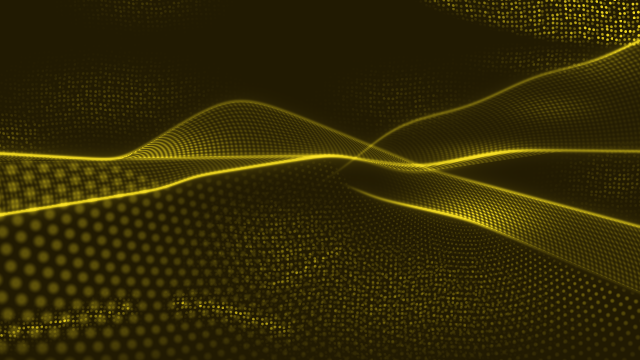
This background is drawn by a WebGL 2 fragment shader. Its source:

```glsl
#version 300 es
precision highp float;

uniform vec2 u_resolution;
out vec4 outColor;

const vec3 DARK = vec3(0.128, 0.100, 0.008);
const vec3 GOLD = vec3(0.86, 0.77, 0.10);
const vec3 HIGHLIGHT = vec3(0.22, 0.22, 0.12);
const float TAU = 6.2831853;
const float RIDGE_WIDTH = 0.0048;
const float STRIPES = 82.0;
const float FLOOR_STEP = 0.037;
const vec2 FLOOR_CENTER = vec2(1.30, 0.62);
const float SPECK_DENSITY = 80.0;

float bend(float x, float at, float w) {
  float t = x - at;
  return max(t, 0.0) + w * log(1.0 + exp(-abs(t) / w));
}

float blob(vec2 p, vec2 center, vec2 radius) {
  vec2 q = (p - center) / radius;
  return exp(-dot(q, q));
}

float segment(vec2 p, vec2 a, vec2 b) {
  vec2 ab = b - a;
  return length(p - a - ab * clamp(dot(p - a, ab) / dot(ab, ab), 0.0, 1.0));
}

// Heights of the five flowing curves
float crestCurve(float x) {
  return 0.574 - 0.06 * x + 0.68 * bend(x, 0.335, 0.02)
    - 1.028 * bend(x, 0.6515, 0.045) + 0.138 * bend(x, 1.2, 0.02);
}
float lowerCurve(float x) {
  return 0.403 + 0.16 * x + 0.24 * bend(x, 0.45, 0.02) - 0.24 * bend(x, 0.54, 0.02)
    - 0.51 * bend(x, 0.95, 0.03) + 0.5 * bend(x, 1.13, 0.03);
}
float middleCurve(float x) {
  return 0.552 + 0.018 * x - 0.17 * bend(x, 0.93, 0.02)
    + 0.345 * bend(x, 1.16, 0.03) - 0.205 * bend(x, 1.42, 0.03);
}
float risingCurve(float x) {
  return 0.487 + 0.75 * (x - 0.88) - 0.39 * bend(x, 1.07, 0.03) + 0.006 * sin(18.0 * x);
}
float fallingCurve(float x) {
  return 0.49 - 0.42 * (x - 0.949) + 0.2 * bend(x, 1.05, 0.02) - 0.21 * bend(x, 1.3, 0.03);
}

float ridge(float d) {
  float q = d / RIDGE_WIDTH;
  return exp(-q * q) + 0.22 * exp(-abs(q) * 0.28);
}

// Woven dots stretched between two curves
float sheet(vec2 p, float lo, float hi, float rows, float skew, float px) {
  float thick = max(hi - lo, 0.001);
  float v = (p.y - lo) / thick;
  float inside = smoothstep(0.0, px, p.y - lo) * smoothstep(0.0, px, hi - p.y);
  float stripe = 0.5 + 0.5 * cos(TAU * (p.x * STRIPES + skew * v * v));
  float row = 0.5 + 0.5 * cos(TAU * v * rows);
  row = mix(0.5, row, smoothstep(1.5, 3.0, thick / (rows * px)));
  return inside * (0.3 + 0.7 * stripe) * (0.45 + 0.75 * row);
}

vec2 hash2(vec2 c) {
  return fract(sin(vec2(dot(c, vec2(127.1, 311.7)), dot(c, vec2(269.5, 183.3)))) * 4375.85);
}

// Cellular specks, one jittered point per cell
float specks(vec2 p, float density, float px) {
  vec2 q = p * density + 0.35 * sin(p.yx * 19.0);
  vec2 h = hash2(floor(q));
  float d = length(fract(q) - 0.3 - 0.4 * h);
  float soft = px * density;
  return (1.0 - smoothstep(0.24 - 0.5 * soft, 0.24 + soft, d)) * (0.3 + 0.9 * h.x);
}

// Staggered dots that shrink toward a far centre
float floorDots(vec2 p, float px) {
  vec2 d = p - FLOOR_CENTER;
  float r = max(length(d), 0.01);
  vec2 q = vec2(atan(d.x, -d.y), log(r)) / FLOOR_STEP;
  q.x += 0.5 * mod(floor(q.y), 2.0);
  float size = mix(0.42, 0.29, smoothstep(0.3, 1.0, p.x));
  float dotShape = 1.0 - smoothstep(size * 0.25, size + 0.08, length(fract(q) - 0.5));
  return mix(0.2, dotShape, smoothstep(1.5, 3.5, r * FLOOR_STEP / px));
}

void main() {
  float px = 1.0 / u_resolution.y;
  vec2 p = gl_FragCoord.xy * px;
  float x = p.x;
  float crest = crestCurve(x), lower = lowerCurve(x), middle = middleCurve(x);
  float rising = risingCurve(x), falling = fallingCurve(x);

  // Dotted floor
  float top = mix(mix(crest, lower, smoothstep(0.3, 0.5, x)), falling, smoothstep(0.9, 1.0, x));
  float floorGain = 0.16 + 0.17 * smoothstep(0.75, 0.1, x) + 0.22 * blob(p, vec2(1.65, 0.22), vec2(0.3, 0.12));
  floorGain *= 1.0 - 0.75 * blob(p, vec2(0.80, 0.46), vec2(0.22, 0.09));
  floorGain *= smoothstep(-0.12, 0.12, p.y);
  float light = floorDots(p, px) * floorGain * smoothstep(0.0, 0.03, top - p.y);

  // Scattered specks
  float shore = p.y - 0.87 - 0.36 * (1.75 - x) * (1.75 - x);
  float dust = smoothstep(-0.01, 0.03, shore) * smoothstep(1.1, 1.25, x) * (0.45 + 0.6 * smoothstep(1.3, 1.75, x));
  dust += 0.25 * blob(p, vec2(0.30, 0.72), vec2(0.20, 0.08)) + 0.16 * blob(p, vec2(0.40, 0.99), vec2(0.14, 0.05));
  dust += 0.15 * blob(p, vec2(1.12, 0.72), vec2(0.14, 0.07)) + 0.22 * blob(p, vec2(1.73, 0.50), vec2(0.13, 0.07));
  dust += 0.30 * blob(p, vec2(0.78, 0.32), vec2(0.16, 0.11)) + 0.35 * blob(p, vec2(1.12, 0.18), vec2(0.32, 0.13));
  dust += 0.30 * blob(p, vec2(0.0, 0.62), vec2(0.12, 0.05)) + 0.25 * blob(p, vec2(1.53, 0.83), vec2(0.15, 0.03));
  float trail = min(segment(p, vec2(0.0, 0.07), vec2(0.35, 0.143)), segment(p, vec2(0.50, 0.157), vec2(0.61, 0.145)));
  trail = min(trail, segment(p, vec2(0.61, 0.145), vec2(0.79, 0.085)));
  dust += 0.75 * exp(-trail * 65.0) + 0.4 * exp(-segment(p, vec2(0.752, 0.20), vec2(0.949, 0.31)) * 130.0);
  light += dust * specks(p, SPECK_DENSITY, px);

  // Woven sheets and the glow inside them
  float crestGlow = 0.20 + 0.60 * blob(p, vec2(0.44, 0.575), vec2(0.17, 0.055));
  light += crestGlow * sheet(p, middle, crest, 15.0, 5.0, px);
  light += (0.20 + 0.25 * blob(p, vec2(1.2, 0.53), vec2(0.2, 0.05))) * sheet(p, lower, middle, 9.0, 3.0, px);
  float risingGlow = 0.07 + 0.20 * blob(p, vec2(1.53, 0.70), vec2(0.12, 0.035))
    + 0.22 * blob(p, vec2(1.70, 0.83), vec2(0.16, 0.06)) + 0.35 * blob(p, vec2(1.36, 0.575), vec2(0.14, 0.025));
  light += risingGlow * smoothstep(0.98, 1.2, x) * sheet(p, middle, rising, 24.0, 9.0, px);
  float fallingGlow = 0.24 + 0.75 * blob(p, vec2(1.32, 0.395), vec2(0.17, 0.055));
  light += fallingGlow * smoothstep(1.03, 1.3, x) * sheet(p, falling, crest, 14.0, 6.0, px);

  // Bright ridges
  float crestGain = 0.30 + 0.65 * smoothstep(0.42, 0.28, x) + 0.32 * smoothstep(1.2, 1.4, x);
  float lowerGain = 0.72 * smoothstep(1.02, 0.85, x) + 0.20 * smoothstep(1.35, 1.15, x);
  float middleGain = smoothstep(0.28, 0.42, x) * (0.52 + 0.65 * exp(-pow((x - 1.33) / 0.13, 2.0)));
  float risingGain = smoothstep(0.86, 1.1, x) * (0.36 + 0.5 * smoothstep(1.55, 1.78, x));
  float fallingGain = smoothstep(0.93, 1.02, x) * (0.12 + 0.85 * exp(-pow((x - 1.22) / 0.18, 2.0)));
  light += crestGain * ridge(p.y - crest) + lowerGain * ridge(p.y - lower);
  light += middleGain * ridge(p.y - middle) + risingGain * ridge(p.y - rising);
  light += fallingGain * ridge(p.y - falling);

  vec3 color = mix(DARK, GOLD, min(light, 1.0)) + HIGHLIGHT * clamp(light - 0.9, 0.0, 0.7);
  outColor = vec4(color, 1.0);
}
```
